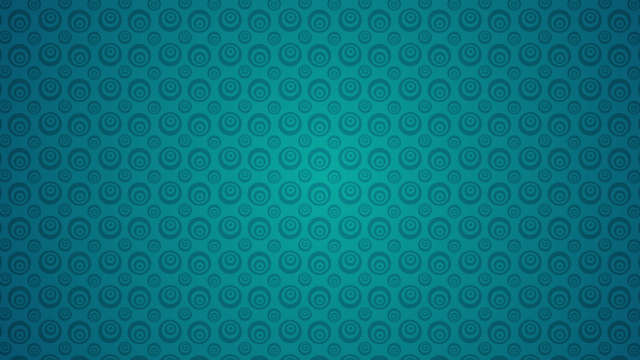
A Shadertoy shader for this pattern:

```glsl
// Coverage of nested off-centre discs, alternately inked and cut out
float nestedRings(vec2 p, float size, float side) {
    float radii[5] = float[5](1.0, 0.72, 0.51, 0.32, 0.13);
    float shifts[5] = float[5](0.0, 0.11, 0.18, 0.23, 0.25);
    float edge = 0.75 / iResolution.y;
    float ink = 0.0;
    for (int k = 0; k < 5; k++) {
        vec2 center = vec2(0.2, side) * shifts[k];
        float dist = length(p - center * size) - radii[k] * size;
        float disc = 1.0 - smoothstep(-edge, edge, dist);
        ink = mix(ink, k % 2 == 0 ? 1.0 : 0.0, disc);
    }
    return ink;
}

// Lattice of rings whose columns lean up and down in turn
float ringLattice(vec2 p, float size) {
    vec2 pitch = vec2(0.08333, 0.0961);
    vec2 cell = round(p / pitch);
    float odd = mod(cell.x, 2.0);
    vec2 local = p - cell * pitch + odd * vec2(0.002, 0.003);
    return nestedRings(local, size, 1.0 - 2.0 * odd);
}

void mainImage(out vec4 fragColor, in vec2 fragCoord) {
    vec2 p = fragCoord / iResolution.y;
    vec2 middle = 0.5 * iResolution.xy / iResolution.y;

    // Radial glow shared by ground and ink
    float fade = clamp(length(p - middle - vec2(0.02, 0.01)), 0.0, 1.05);
    vec3 ground = mix(vec3(0.04, 0.67, 0.625), vec3(0.03, 0.34, 0.44), fade);
    vec3 inkColor = mix(vec3(0.04, 0.53, 0.56), vec3(0.02, 0.25, 0.32), fade);

    // Large rings on the lattice, small ones at the cell centres
    vec2 q = p - vec2(0.639, 0.560);
    float ink = max(ringLattice(q, 0.0328),
                    ringLattice(q - vec2(0.0412, 0.0481), 0.0190));

    fragColor = vec4(mix(ground, inkColor, ink), 1.0);
}
```
